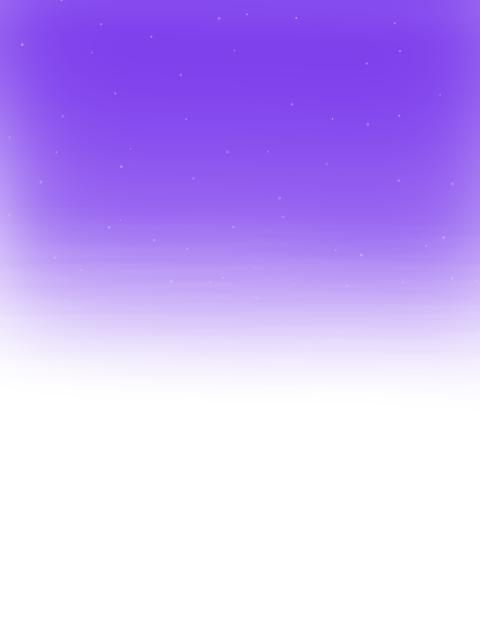
Reproduce this background procedurally as a WebGL 1 fragment shader.

```glsl
precision highp float;
// A violet sky dissolving into white below the middle, with paler side edges,
// faint horizontal brush streaks and scattered soft stars. Whiteness is built
// from smooth ramps over height; the stars come from a jittered hash grid.

uniform vec2 u_resolution;

float hash(vec2 p) {
  return fract(sin(dot(p, vec2(127.1, 311.7))) * 43758.5453);
}

float noise(vec2 p) {
  vec2 cell = floor(p), f = fract(p);
  f = f * f * (3.0 - 2.0 * f);
  float low = mix(hash(cell), hash(cell + vec2(1.0, 0.0)), f.x);
  float high = mix(hash(cell + vec2(0.0, 1.0)), hash(cell + vec2(1.0, 1.0)), f.x);
  return mix(low, high, f.y);
}

// Amount of white at a height: a long gentle rise, then the main fade.
float skyWhiteness(float height) {
  float haze = 0.25 * smoothstep(0.92, 0.55, height);
  float fade = smoothstep(0.69, 0.36, height);
  float topGlow = 0.05 * smoothstep(0.93, 1.0, height);
  return 0.025 + topGlow + (0.975 - topGlow) * (1.0 - (1.0 - haze) * (1.0 - fade));
}

// Soft dots, one at most per grid cell, checking neighbouring cells.
float stars(vec2 p) {
  vec2 grid = p * 12.0;
  float glow = 0.0;
  for (int j = -1; j <= 1; j++) {
    for (int i = -1; i <= 1; i++) {
      vec2 cell = floor(grid) + vec2(float(i), float(j));
      vec2 jitter = vec2(hash(cell + 3.7), hash(cell + 19.3));
      float size = mix(0.022, 0.038, hash(cell + 41.9));
      float present = step(0.42, hash(cell + 8.1));
      float strength = mix(0.25, 0.55, hash(cell + 27.5));
      float dist = length(grid - cell - jitter);
      glow = max(glow, present * strength * smoothstep(size * 1.5, size * 0.4, dist));
    }
  }
  return glow;
}

void main() {
  vec2 uv = gl_FragCoord.xy / u_resolution;
  vec2 p = gl_FragCoord.xy / u_resolution.x;

  // Brush streaks and a slight tilt bend the gradient.
  float streak = noise(p * vec2(3.0, 85.0)) + noise(p * vec2(7.0, 160.0)) - 1.0;
  float cloud = noise(p * vec2(4.0, 6.0)) - 0.5;
  float height = uv.y + 0.025 * (uv.x - 0.5) + 0.006 * streak + 0.012 * cloud;
  float white = skyWhiteness(height);

  // Side edges pale, more strongly on the left and lower down.
  float lowness = smoothstep(0.95, 0.6, uv.y);
  float leftEdge = mix(0.15, 0.40, lowness) * exp(-pow(uv.x / 0.085, 1.3));
  float rightEdge = mix(0.13, 0.20, lowness) * exp(-pow((1.0 - uv.x) / 0.075, 1.3));
  white = 1.0 - (1.0 - white) * (1.0 - leftEdge) * (1.0 - rightEdge);

  vec3 violet = vec3(0.485, 0.235, 0.925);
  vec3 color = mix(violet, vec3(1.0), clamp(white, 0.0, 1.0));
  color.b += 0.012 * white * (1.0 - white);

  // Stars turn into dim specks as they reach the pale band.
  float starMask = stars(p) * smoothstep(0.37, 0.56, uv.y);
  color = mix(color, vec3(0.84, 0.82, 0.97), starMask);

  gl_FragColor = vec4(color, 1.0);
}
```
